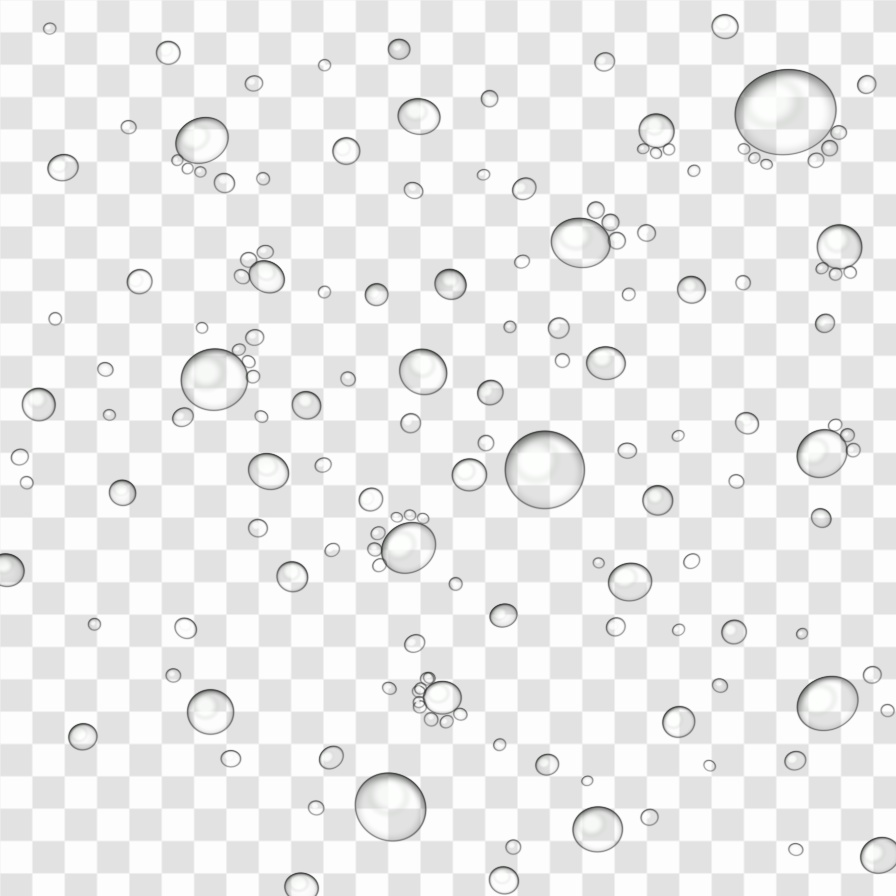
Reproduce this pattern procedurally as a WebGL 2 fragment shader.

```glsl
#version 300 es
precision highp float;
// Clear water bubbles of many sizes scattered over a pale grey and white checkerboard.

#define CELLS 27.7       // checker squares across the canvas
#define COUNT 165        // bubbles in all, sorted from large to small
#define FREE 70.0        // bubbles beyond this index may cling to a larger one
#define PARENTS 24.0     // bubbles that can carry a cluster
#define R_MIN 0.005      // smallest radius
#define R_SPAN 0.052     // extra radius of the largest bubble
#define DECAY 0.27       // how fast the sizes fall off
#define RIM 0.0011       // half width of the outline
#define SEED 7.0

uniform vec2 u_resolution;
out vec4 outColor;

const vec3 PALE = vec3(0.888);
const vec3 WHITE = vec3(0.994);
const vec3 SHADOW = vec3(0.16, 0.17, 0.16);
const vec3 GLINT = vec3(0.99, 1.0, 0.99);
const float TAU = 6.28319;

vec4 hash(float n) {
    vec4 p = fract((n + SEED) * vec4(0.1031, 0.1030, 0.0973, 0.1099));
    p += dot(p, p.wzxy + 33.33);
    return fract((p.xxyz + p.yzzw) * p.zywx);
}

float radiusOf(float i) {
    return R_MIN + R_SPAN * exp(-DECAY * sqrt(i));
}

// Evenly spread sequence, jittered and drawn towards the middle.
vec2 scatter(float i) {
    vec2 c = 2.0 * fract(0.13 * SEED + i * vec2(0.7549, 0.5698)) - 1.0;
    c *= mix(vec2(0.68), vec2(0.97), abs(c));
    return 0.5 + 0.5 * c + 0.05 * (hash(i).xy - 0.5);
}

bool clings(float i) {
    return i >= FREE && hash(floor(i / 3.0) + 500.0).x < 0.55;
}

// Clinging bubbles sit in short chains along the edge of a parent.
vec2 centreOf(float i) {
    if (!clings(i)) return scatter(i);
    vec4 h = hash(floor(i / 3.0) + 500.0);
    float parent = floor(h.y * PARENTS);
    float reach = radiusOf(parent) + 0.7 * radiusOf(i);
    float angle = h.z * TAU + mod(i, 3.0) * 2.2 * radiusOf(i) / reach;
    return scatter(parent) + reach * vec2(cos(angle), sin(angle));
}

// True where a free bubble would run into a larger one.
bool crowded(float i, vec2 centre, float r) {
    for (float j = 0.0; j < min(i, FREE); j++) {
        if (distance(centre, scatter(j)) < r + radiusOf(j) + 0.003) return true;
    }
    return false;
}

vec3 checker(vec2 uv, float px) {
    vec2 wave = sin(0.5 * TAU * CELLS * vec2(uv.x, 1.0 - uv.y));
    wave = clamp(wave / (0.5 * TAU * CELLS * px), -1.0, 1.0);
    return mix(PALE, WHITE, 0.5 + 0.5 * wave.x * wave.y);
}

// q: position in the bubble, with its edge at length 1.
vec3 shadeBubble(vec3 base, vec2 q, float r, float px, float tone) {
    float k = length(q);
    float dist = (k - 1.0) * r;
    float inside = smoothstep(0.6 * px, -0.6 * px, dist);
    float up = 0.5 + 0.5 * dot(q, vec2(-0.15, 0.99)) / max(k, 0.001);
    float large = smoothstep(0.006, 0.02, r);

    // Faint lens ring and soft glint
    vec2 g = q - vec2(-0.22, 0.26);
    float ring = smoothstep(0.3, 0.52, length(g)) * smoothstep(0.72, 0.52, length(g));
    vec3 col = mix(base, vec3(0.80, 0.83, 0.80), 0.28 * ring * large * inside);
    float glint = smoothstep(0.52, 0.2, length(g));
    col = mix(col, GLINT, 0.8 * glint * inside);

    // Shadow under the upper edge, and a grey body in darker bubbles
    float edge = smoothstep(0.62, 1.0, k);
    float shade = edge * edge * mix(0.12, 0.62, up * up);
    shade += tone * 0.3 * smoothstep(0.15, 0.9, k) * (0.4 + 0.6 * up);
    col = mix(col, SHADOW, shade * mix(0.5, 1.0, large) * inside);

    // Thin outline
    float width = max(RIM, 0.6 * px);
    float line = exp(-pow((dist + 0.5 * width) / width, 2.0));
    return mix(col, SHADOW, line * mix(0.42, 0.56, large) * mix(0.8, 1.1, up));
}

void main() {
    vec2 uv = gl_FragCoord.xy / u_resolution.y;
    float px = 1.0 / u_resolution.y;
    vec3 col = checker(uv, px);

    for (int n = 0; n < COUNT; n++) {
        float i = float(n);
        float r = radiusOf(i);
        vec2 centre = centreOf(i);
        vec2 d = uv - centre;
        if (length(d) > r + 4.0 * max(RIM, px)) continue;
        if (!clings(i) && crowded(i, centre, r)) continue;

        // Slightly flattened and tilted outline
        vec4 h = hash(i + 200.0);
        float tilt = 1.3 * (h.x - 0.5);
        vec2 axis = vec2(cos(tilt), sin(tilt));
        vec2 local = vec2(dot(d, axis), dot(d, vec2(-axis.y, axis.x)));
        vec2 q = local / (r * vec2(1.0, mix(0.82, 0.99, h.y)));
        float tone = smoothstep(0.5, 1.0, h.z) * smoothstep(0.026, 0.014, r);
        col = shadeBubble(col, q, r, px, tone);
    }
    outColor = vec4(col, 1.0);
}
```
